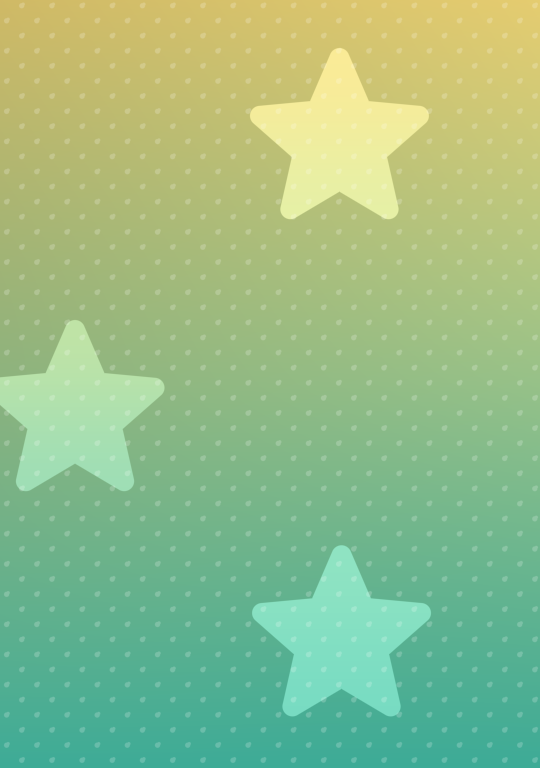
Reproduce this background procedurally as a Shadertoy shader.

```glsl
// Three soft rounded stars on a warm gold to teal gradient, under a staggered dot lattice.
// Stars are folded five-way distance functions; dots repeat with round();
// layered sines add a barely visible drift to the gradient.

const float TAU = 6.2831853;
const float DOT_PITCH = 0.0393;   // lattice period, in canvas heights
const float DOT_RADIUS = 0.0034;
const float STAR_TIP = 0.1088;    // centre of the rounded tip
const float STAR_NOTCH = 0.0501;  // inner corner before rounding
const float STAR_ROUND = 0.0130;

// Antialiased coverage of a signed distance
float coverage(float dist, float pixel) {
    return smoothstep(0.75 * pixel, -0.75 * pixel, dist);
}

// Signed distance to an upright five-pointed star with rounded tips
float roundedStar(vec2 p, float tip, float notch, float rounding) {
    float sector = TAU / 5.0;
    float angle = atan(p.x, p.y);
    angle = abs(angle - sector * round(angle / sector));
    vec2 q = length(p) * vec2(sin(angle), cos(angle));
    vec2 a = vec2(0.0, tip);
    vec2 edge = notch * vec2(sin(0.5 * sector), cos(0.5 * sector)) - a;
    vec2 rel = q - a;
    float along = clamp(dot(rel, edge) / dot(edge, edge), 0.0, 1.0);
    float side = edge.x * rel.y - edge.y * rel.x;
    return length(rel - edge * along) * sign(side) - rounding;
}

// Signed distance to the nearest dot: a disc with a small bump at upper right
float dotLattice(vec2 p, float pitch, float radius) {
    vec2 even = p - pitch * round(p / pitch);
    vec2 shifted = p - 0.5 * pitch;
    vec2 odd = shifted - pitch * round(shifted / pitch);
    vec2 q = dot(even, even) < dot(odd, odd) ? even : odd;
    float disc = length(q + 0.12 * radius) - radius;
    float bump = length(q - 0.45 * radius) - 0.65 * radius;
    return min(disc, bump);
}

// Vertical gradient, lighter toward the upper right
vec3 backdrop(vec2 uv) {
    vec3 teal = vec3(0.24, 0.67, 0.59);
    vec3 sage = vec3(0.57, 0.73, 0.515);
    vec3 gold = vec3(0.855, 0.765, 0.42);
    float drift = 0.006 * (sin(5.0 * uv.x + 3.0 * uv.y) + sin(7.0 * uv.y - 4.0 * uv.x));
    float height = uv.y + drift;
    vec3 color = height < 0.5 ? mix(teal, sage, 2.0 * height)
                              : mix(sage, gold, 2.0 * height - 1.0);
    float light = mix(-0.05, 0.045, uv.x) * smoothstep(0.0, 0.7, uv.y);
    return color * (1.0 + light);
}

void mainImage(out vec4 fragColor, in vec2 fragCoord) {
    vec2 uv = fragCoord / iResolution.xy;
    vec2 p = fragCoord / iResolution.y;
    float pixel = 1.0 / iResolution.y;
    vec3 color = backdrop(uv);

    // Stars, each with its own vertical tint
    vec2 centers[3] = vec2[3](vec2(0.442, 0.8156), vec2(0.0977, 0.4615), vec2(0.4447, 0.1682));
    vec3 upperTint[3] = vec3[3](vec3(0.98, 0.92, 0.59), vec3(0.75, 0.89, 0.65), vec3(0.56, 0.89, 0.76));
    vec3 lowerTint[3] = vec3[3](vec3(0.90, 0.94, 0.65), vec3(0.62, 0.87, 0.71), vec3(0.47, 0.86, 0.76));
    for (int i = 0; i < 3; i++) {
        vec2 q = p - centers[i];
        float dist = roundedStar(q, STAR_TIP, STAR_NOTCH, STAR_ROUND);
        vec3 tint = mix(lowerTint[i], upperTint[i], smoothstep(-0.11, 0.12, q.y));
        color = mix(color, tint, coverage(dist, pixel));
    }

    // Pale dots over everything
    vec2 latticeOrigin = vec2(0.2448, 0.6589);
    float dots = coverage(dotLattice(p - latticeOrigin, DOT_PITCH, DOT_RADIUS), pixel);
    color = mix(color, vec3(1.0), 0.2 * dots);

    fragColor = vec4(color, 1.0);
}
```
